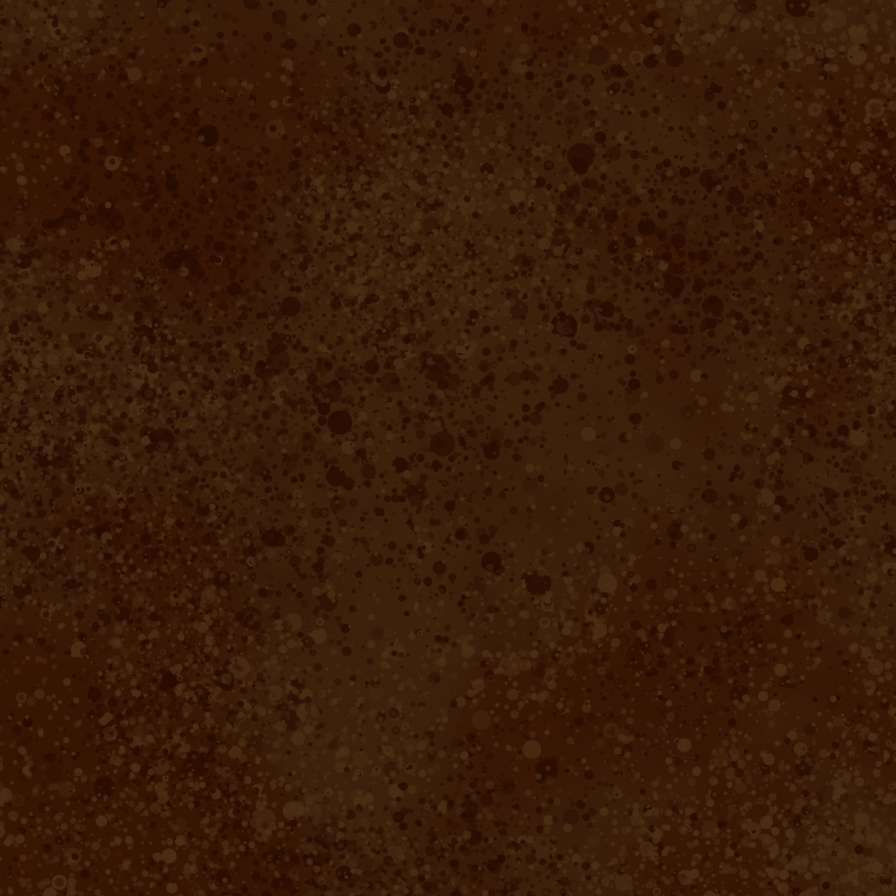
This texture is drawn by a Shadertoy shader. Its source:

```glsl
vec4 hash4(vec3 p) {
    vec4 q = fract(p.xyzx * vec4(0.1031, 0.1030, 0.0973, 0.1099));
    q += dot(q, q.wzxy + 33.33);
    return fract((q.xxyz + q.yzzw) * q.zywx);
}

float valueNoise(vec2 p, float seed) {
    vec2 cell = floor(p), f = fract(p);
    f = f * f * (3.0 - 2.0 * f);
    float a = hash4(vec3(cell, seed)).x;
    float b = hash4(vec3(cell + vec2(1, 0), seed)).x;
    float c = hash4(vec3(cell + vec2(0, 1), seed)).x;
    float d = hash4(vec3(cell + 1.0, seed)).x;
    return mix(mix(a, b, f.x), mix(c, d, f.x), f.y);
}

float fbm(vec2 p, float seed) {
    float sum = 0.0, amplitude = 0.53;
    for (int i = 0; i < 4; i++) {
        sum += amplitude * valueNoise(p, seed + float(i));
        p = mat2(1.6, 1.2, -1.2, 1.6) * p + 7.3;
        amplitude *= 0.5;
    }
    return sum;
}

// Paints one grid of translucent discs, a few of them hollow
vec3 paintDots(vec3 color, vec3 dotColor, vec2 uv, float cells, float chance, float seed) {
    vec2 p = uv * cells + seed * 3.7;
    vec2 home = floor(p);
    float edge = 0.9 * cells / iResolution.y;
    for (int y = -1; y <= 1; y++) {
        for (int x = -1; x <= 1; x++) {
            vec2 cell = home + vec2(x, y);
            vec4 place = hash4(vec3(cell + 50.0, seed));
            if (place.z > chance) continue;
            vec4 look = hash4(vec3(cell + 90.0, seed + 40.0));
            float radius = 0.12 + 0.32 * place.w * sqrt(place.w);
            float dist = length(p - cell - place.xy);
            float disc = 1.0 - smoothstep(-edge, edge, dist - radius);
            float hole = 1.0 - smoothstep(-edge, edge, dist - radius * 0.6);
            disc *= 1.0 - 0.7 * hole * step(0.92, look.y);
            color = mix(color, dotColor, disc * mix(0.25, 0.9, look.x));
        }
    }
    return color;
}

void mainImage(out vec4 fragColor, in vec2 fragCoord) {
    vec2 uv = fragCoord / iResolution.y;

    // Cloudy ground between red brown and olive brown
    vec3 redBrown = vec3(0.215, 0.083, 0.012);
    vec3 oliveBrown = vec3(0.235, 0.130, 0.043);
    float cloud = fbm(uv * 5.0 + 2.0, 1.0);
    vec3 color = mix(redBrown, oliveBrown, smoothstep(0.3, 0.7, cloud));
    color *= 0.96 + 0.08 * fbm(uv * 30.0, 9.0);

    // Clustered speckles, from large to fine
    float darkDensity = 0.3 + 1.5 * smoothstep(0.3, 0.7, fbm(uv * 4.0, 17.0));
    float lightDensity = 0.15 + 1.5 * smoothstep(0.32, 0.72, fbm(uv * 4.0 + 5.0, 25.0));
    for (int i = 0; i < 6; i++) {
        float level = float(i);
        float cells = 28.0 * pow(1.3, level);
        float chance = mix(0.08, 0.38, level / 5.0);
        color = paintDots(color, vec3(0.155, 0.043, 0.0), uv, cells,
                          chance * darkDensity, 11.0 + level);
        color = paintDots(color, vec3(0.295, 0.185, 0.080), uv, cells * 1.07,
                          chance * lightDensity, 31.0 + level);
    }

    fragColor = vec4(color, 1.0);
}
```
